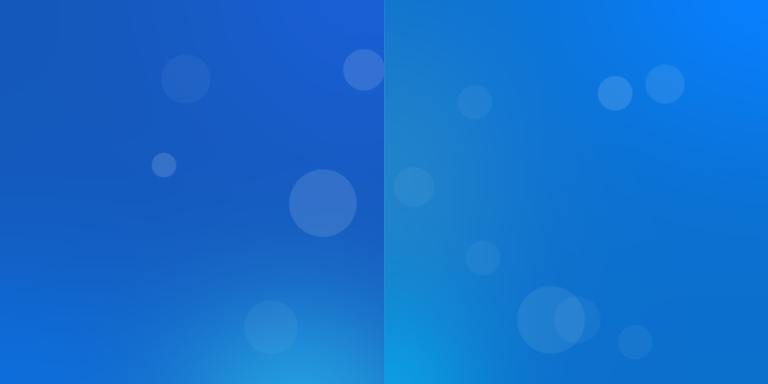
Reproduce this background procedurally as a WebGL 2 fragment shader.

```glsl
#version 300 es
precision highp float;
// Two blue panels meeting at a vertical seam, with translucent discs on top.
// Each panel is a flat base tinted by soft Gaussian glows; the discs are
// distance functions, clipped to their panel. Lengths are in canvas heights.

#define LEFT_BASE vec3(0.080, 0.345, 0.730)
#define RIGHT_BASE vec3(0.045, 0.435, 0.800)
#define DISC_TINT vec3(0.92, 0.96, 0.96)
#define SEAM_TINT vec3(0.12, 0.56, 0.86)
#define SEAM_WIDTH 0.005
#define SEAM_STRENGTH 0.55

uniform vec2 u_resolution;
out vec4 outColor;

// Disc layout: centre from the seam and floor, radius, opacity
const vec4 LEFT_DISCS[5] = vec4[5](
  vec4(-0.516, 0.794, 0.064, 0.05), vec4(-0.052, 0.818, 0.054, 0.13),
  vec4(-0.573, 0.570, 0.032, 0.15), vec4(-0.159, 0.471, 0.088, 0.13),
  vec4(-0.294, 0.148, 0.070, 0.05));
const vec4 RIGHT_DISCS[8] = vec4[8](
  vec4(0.237, 0.734, 0.045, 0.05), vec4(0.602, 0.757, 0.045, 0.14),
  vec4(0.732, 0.781, 0.051, 0.10), vec4(0.078, 0.513, 0.052, 0.05),
  vec4(0.258, 0.328, 0.045, 0.05), vec4(0.435, 0.167, 0.088, 0.08),
  vec4(0.503, 0.167, 0.061, 0.05), vec4(0.654, 0.109, 0.045, 0.05));

// Blend a soft elliptical glow over a colour
vec3 addGlow(vec3 base, vec3 tint, vec2 p, vec2 centre, vec2 size) {
  vec2 d = (p - centre) / size;
  return mix(base, tint, exp(-dot(d, d)));
}

// Blend one smooth-edged disc over a colour
vec3 addDisc(vec3 base, vec2 p, vec4 disc, float pixel) {
  float edge = length(p - disc.xy) - disc.z;
  float cover = 1.0 - smoothstep(-pixel, pixel, edge);
  return mix(base, DISC_TINT, cover * disc.w);
}

// Royal blue panel with a cyan glow rising from the floor
vec3 leftPanel(vec2 p, float pixel) {
  vec3 color = LEFT_BASE;
  color = addGlow(color, vec3(0.10, 0.37, 0.83), p, vec2(-0.05, 1.05), vec2(0.50));
  color = addGlow(color, vec3(0.05, 0.43, 0.86), p, vec2(-1.0, -0.05), vec2(0.48, 0.40));
  color = addGlow(color, vec3(0.14, 0.62, 0.88), p, vec2(-0.22, -0.08), vec2(0.36, 0.32));
  for (int i = 0; i < LEFT_DISCS.length(); i++)
    color = addDisc(color, p, LEFT_DISCS[i], pixel);
  return color;
}

// Azure panel, teal beside the seam and vivid in the top corner
vec3 rightPanel(vec2 p, float pixel) {
  vec3 color = RIGHT_BASE;
  color = addGlow(color, vec3(0.13, 0.51, 0.79), p, vec2(0.0, 0.55), vec2(0.36, 0.42));
  color = addGlow(color, vec3(0.05, 0.62, 0.88), p, vec2(0.0, -0.05), vec2(0.26, 0.30));
  color = addGlow(color, vec3(0.03, 0.50, 1.00), p, vec2(1.05, 1.05), vec2(0.58, 0.45));
  for (int i = 0; i < RIGHT_DISCS.length(); i++)
    color = addDisc(color, p, RIGHT_DISCS[i], pixel);
  return color;
}

void main() {
  float pixel = 1.0 / u_resolution.y;
  vec2 p = vec2(gl_FragCoord.x - 0.5 * u_resolution.x, gl_FragCoord.y) * pixel;

  // Join the panels with a smooth edge
  float side = smoothstep(-0.5 * pixel, 0.5 * pixel, p.x);
  vec3 color = mix(leftPanel(p, pixel), rightPanel(p, pixel), side);

  // Thin highlight just inside the right panel
  float seam = side * (1.0 - smoothstep(0.0, SEAM_WIDTH, p.x));
  color = mix(color, SEAM_TINT, seam * SEAM_STRENGTH);

  outColor = vec4(color, 1.0);
}
```
